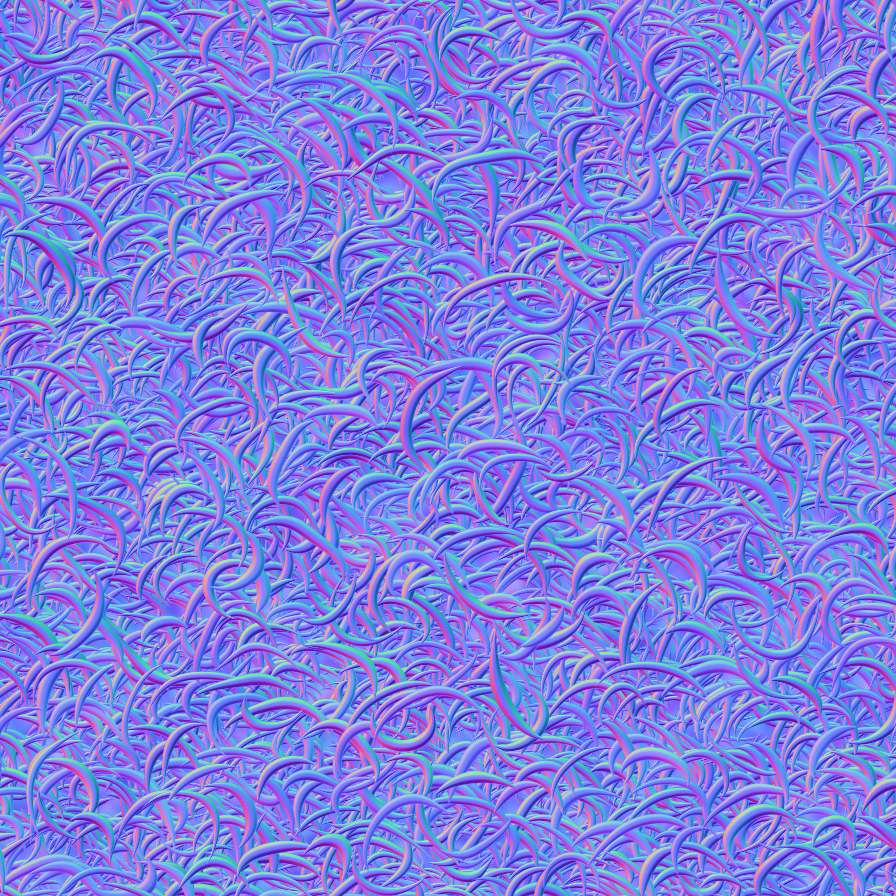
Reproduce this texture map procedurally as a Shadertoy shader.

```glsl
// Tangent-space normal map of a mat of curled, tapering fibres.
// Jittered grids of circular arcs are laid over each other, fine ones first;
// each arc paints a flat crest with two steep flanks over those below.

vec4 hash4(vec2 cell, float layer) {
    vec4 h = fract(vec4(cell.xyx, layer) * vec4(0.1031, 0.1030, 0.0973, 0.1099));
    h += dot(h, h.wzxy + 33.33);
    return fract((h.xxyz + h.yzzw) * h.zywx);
}

// Gently rolling ground, as a slope
vec2 groundSlope(vec2 p) {
    return 0.16 * sin(p.yx * vec2(61.0, 83.0) + 3.0 * sin(p * 47.0))
         + 0.14 * sin(p * vec2(149.0, 171.0) + 2.0 * sin(p.yx * 97.0));
}

// Paints one fibre; p is measured from the middle of its arc
vec2 paintFibre(vec2 below, vec2 p, float size, vec4 shape, vec4 look, float soft) {
    float reach = size * mix(0.45, 1.0, shape.z);
    float along = length(p) / reach;
    if (along > 1.0) return below;

    // Most arcs arch upwards, some hang
    float angle = 1.57 + (shape.w - 0.5) * 2.6 + (look.x < 0.16 ? 3.14 : 0.0);
    vec2 apex = vec2(cos(angle), sin(angle));
    float radius = reach * mix(0.58, 1.3, look.y);
    vec2 spoke = p + apex * radius;
    float dist = length(spoke);
    vec2 outward = spoke / max(dist, 1e-4);
    float across = dist - radius;

    // Flat crest, steep flanks, tapering to both ends
    float halfWidth = size * mix(0.055, 0.10, look.z) * (1.0 - along * along);
    float u = clamp(across / max(halfWidth, soft), -1.0, 1.0);
    float strength = mix(2.5, 4.3, fract(look.x * 7.0 + look.w));
    vec2 slope = outward * u * abs(u) * (1.0 - u * u) * strength;
    slope += vec2(-outward.y, outward.x) * (look.w - 0.5) * 0.32;

    float cover = smoothstep(halfWidth + soft, halfWidth - soft, abs(across));
    return mix(below, slope, cover * min(halfWidth / soft, 1.0));
}

void mainImage(out vec4 fragColor, in vec2 fragCoord) {
    vec2 p = fragCoord / iResolution.y;
    float soft = max(0.0011, 0.6 / iResolution.y);
    vec2 slope = groundSlope(p);
    vec2 swell = 0.07 * sin(p.yx * vec2(31.0, 27.0) + 2.5 * sin(p * 19.0));

    // A slight warp bends the arcs into uneven curls
    p += 0.004 * sin(p.yx * vec2(43.0, 37.0) + 2.0 * sin(p * 23.0));

    for (int i = 0; i < 17; i++) {
        float layer = float(i);
        float size = mix(0.040, 0.080, layer / 16.0);
        vec2 grid = p / size + layer * vec2(7.37, 3.71) + 20.0;
        vec2 home = floor(grid);
        for (int y = -1; y <= 1; y++)
        for (int x = -1; x <= 1; x++) {
            vec2 cell = home + vec2(x, y);
            vec4 shape = hash4(cell, layer + 1.0);
            vec4 look = hash4(cell + 51.7, layer + 9.3);
            vec2 local = (grid - cell - shape.xy) * size;
            slope = paintFibre(slope, local, size, shape, look, soft);
        }
    }

    // Red faces left, green faces up, blue faces the viewer
    vec2 facing = vec2(-slope.x, slope.y) + swell + vec2(-0.06, 0.0);
    facing.x *= facing.x > 0.0 ? 1.3 : 0.9;
    facing /= max(1.0, length(facing) / 0.88);
    float depth = sqrt(max(1.0 - 1.3 * dot(facing, facing), 0.02));
    fragColor = vec4(0.5 + 0.5 * vec3(facing, depth), 1.0);
}
```
